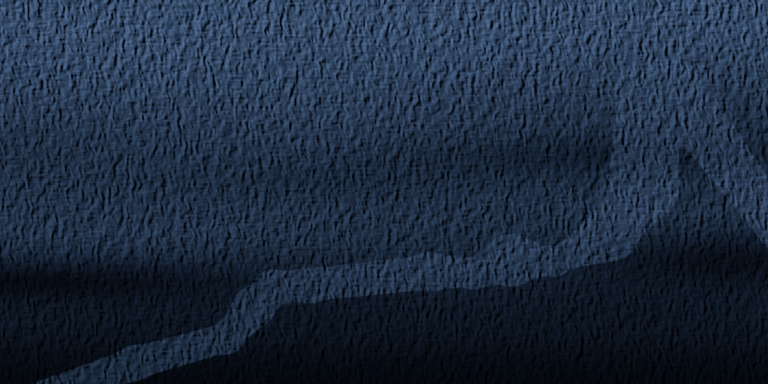
Give the GLSL for this background, as a Shadertoy shader.

```glsl
// Embossed night-blue paper with soft dark bands and a pale translucent winding ribbon.

float hash(vec2 p) {
    vec3 q = fract(p.xyx * vec3(0.1031, 0.1030, 0.0973));
    q += dot(q, q.yzx + 33.33);
    return fract((q.x + q.y) * q.z);
}

float noise(vec2 p) {
    vec2 i = floor(p), f = fract(p);
    f = f * f * (3.0 - 2.0 * f);
    return mix(mix(hash(i), hash(i + vec2(1, 0)), f.x),
               mix(hash(i + vec2(0, 1)), hash(i + vec2(1, 1)), f.x), f.y);
}

// Paper relief: tall bark-like fibres, with a few cross threads
float relief(vec2 p) {
    p.x += 0.010 * (noise(p * 50.0) - 0.5);
    return 0.60 * noise(p * vec2(125.0, 46.0))
         + 0.40 * noise(p * vec2(190.0, 85.0) + 17.0)
         + 0.26 * noise(p * vec2(65.0, 170.0) + 41.0);
}

float softSpot(vec2 p, vec2 center, vec2 radius) {
    vec2 q = (p - center) / radius;
    return exp(-dot(q, q));
}

// Distance to a capsule whose radius (z) changes between its two ends
float taperedCapsule(vec2 p, vec3 a, vec3 b) {
    vec2 ab = b.xy - a.xy;
    float h = clamp(dot(p - a.xy, ab) / dot(ab, ab), 0.0, 1.0);
    return length(p - a.xy - ab * h) - mix(a.z, b.z, smoothstep(0.0, 1.0, h));
}

float smoothMin(float a, float b, float k) {
    float h = max(k - abs(a - b), 0.0) / k;
    return min(a, b) - h * h * k * 0.25;
}

// Each joint holds its centre and half width
float ribbon(vec2 p) {
    const vec3 joints[16] = vec3[16](
        vec3(0.10, -0.04, 0.047), vec3(0.352, 0.055, 0.044),
        vec3(0.594, 0.122, 0.041), vec3(0.661, 0.200, 0.052),
        vec3(0.708, 0.250, 0.045), vec3(0.812, 0.258, 0.045),
        vec3(1.12, 0.292, 0.048), vec3(1.237, 0.289, 0.040),
        vec3(1.331, 0.323, 0.066), vec3(1.445, 0.320, 0.038),
        vec3(1.594, 0.391, 0.067), vec3(1.674, 0.518, 0.093),
        vec3(1.685, 0.661, 0.088), vec3(1.698, 0.753, 0.095),
        vec3(1.76, 0.765, 0.075), vec3(2.06, 0.358, 0.056));
    float d = 1e3;
    for (int i = 0; i < 15; i++)
        d = smoothMin(d, taperedCapsule(p, joints[i], joints[i + 1]), 0.022);
    return d + 0.003;
}

void mainImage(out vec4 fragColor, in vec2 fragCoord) {
    vec2 p = fragCoord / iResolution.y;
    p.x *= 2.0 * iResolution.y / iResolution.x;

    // Vertical light falloff with drifting cloudy edges
    float y = p.y + 0.04 * (noise(p * vec2(2.5, 7.0)) - 0.5);
    float tone = 0.23 + 0.29 * smoothstep(0.14, 0.48, y)
                      + 0.26 * smoothstep(0.52, 0.95, y);
    tone -= 0.14 * softSpot(p, vec2(1.52, 0.595), vec2(0.50, 0.05));
    tone -= 0.08 * softSpot(p, vec2(0.90, 0.53), vec2(0.45, 0.06));
    tone -= 0.06 * softSpot(p, vec2(0.0, 0.62), vec2(0.30, 0.07));
    tone -= 0.13 * softSpot(p, vec2(1.80, 0.70), vec2(0.50, 0.17));
    tone -= 0.20 * softSpot(p, vec2(0.05, 0.27), vec2(0.55, 0.05));
    tone -= 0.22 * softSpot(p, vec2(1.90, 0.33), vec2(0.35, 0.07));
    tone += 0.06 * softSpot(p, vec2(0.15, 0.38), vec2(0.70, 0.05));
    tone *= mix(0.45, 1.0, smoothstep(0.0, 0.17, p.y));
    tone = max(tone, 0.08);

    // Ribbon overlay
    float edge = 1.0 / iResolution.y;
    float cover = 1.0 - smoothstep(-edge, edge, ribbon(p));
    tone = mix(tone, 0.80, 0.47 * cover);

    // Light from the upper left, with deep cracks on the far slopes
    vec2 lean = vec2(0.0030, -0.0018);
    float slope = relief(p + lean) - relief(p - lean);
    float light = 1.0 + 1.15 * clamp(slope, -0.9, 0.32);
    light *= 1.0 - 0.55 * smoothstep(0.14, 0.48, -slope);
    light *= 0.93 + 0.14 * hash(floor(p * 256.0));
    tone *= max(light, 0.08);

    vec3 color = vec3(0.275, 0.375, 0.51) * pow(vec3(tone), vec3(1.2, 1.06, 0.95));
    fragColor = vec4(color, 1.0);
}
```
